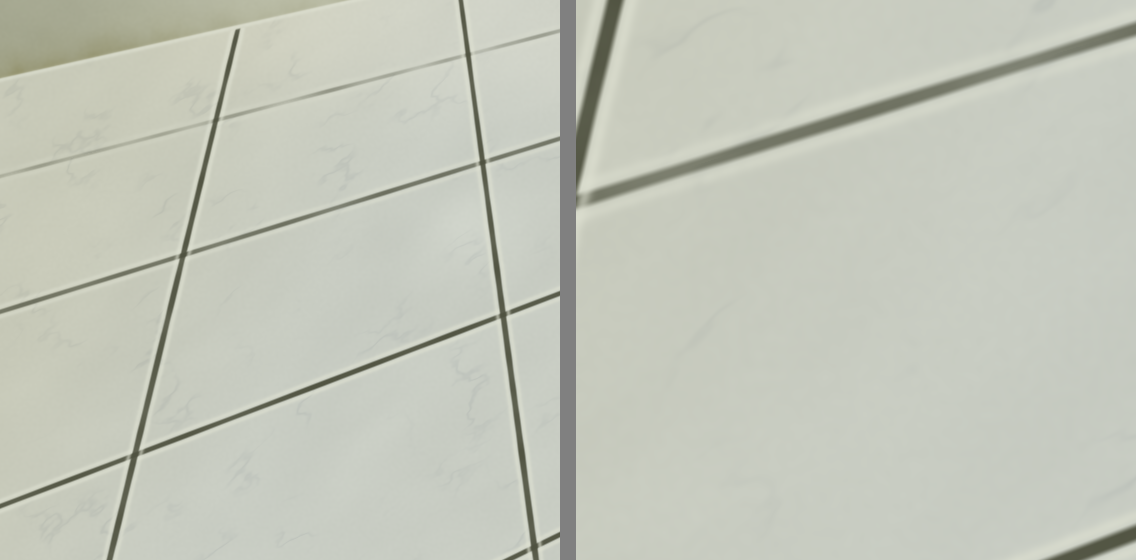
Left: the whole. Right: its middle third, enlarged.
This pattern is drawn by a Shadertoy shader. Its source:

```glsl
const vec3 GROUT = vec3(0.31, 0.32, 0.25);
const vec3 HALO = vec3(0.87, 0.88, 0.82);
const float WALL_ROW = 2.98;

vec2 hash2(vec2 p) {
    vec3 q = fract(vec3(p.xyx) * vec3(0.1031, 0.1030, 0.0973));
    q += dot(q, q.yzx + 33.33);
    return fract((q.xx + q.yz) * q.zy);
}

float cornerRamp(vec2 cell, vec2 offset) {
    return dot(hash2(cell) * 2.0 - 1.0, offset);
}

float gradientNoise(vec2 p) {
    vec2 i = floor(p), f = fract(p);
    vec2 s = f * f * f * (f * (f * 6.0 - 15.0) + 10.0);
    vec2 x = vec2(1.0, 0.0);
    float low = mix(cornerRamp(i, f), cornerRamp(i + x, f - x), s.x);
    float high = mix(cornerRamp(i + x.yx, f - x.yx), cornerRamp(i + 1.0, f - 1.0), s.x);
    return mix(low, high, s.y);
}

float fbm(vec2 p) {
    float sum = 0.0, gain = 0.6;
    for (int i = 0; i < 4; i++) {
        sum += gain * gradientNoise(p);
        p = mat2(1.6, 1.2, -1.2, 1.6) * p + 7.3;
        gain *= 0.5;
    }
    return sum;
}

float bell(float x, float width) {
    return exp(-x * x / (width * width));
}

// Canvas units per unit of a projected coordinate
float canvasScale(float coord, float size) {
    return 1.0 / (length(vec2(dFdx(coord), dFdy(coord))) * size);
}

// Perspective from tile units to the canvas, undone
vec2 floorCoord(vec2 p) {
    mat3 project = mat3(0.805, 0.3218, 0.1641,
                        0.1652, 0.4881, 0.2411,
                        0.2409, 0.1875, 1.0);
    vec3 q = inverse(project) * vec3(p, 1.0);
    return q.xy / q.z;
}

vec3 tileColor(vec2 p, vec2 cell) {
    vec3 warm = vec3(0.783, 0.790, 0.722);
    vec3 cool = vec3(0.785, 0.802, 0.765);
    float coolness = smoothstep(0.0, 0.75, p.x - 0.55 * p.y + 0.3);
    vec3 color = mix(warm, cool, coolness);

    // Light falloff and a soft reflection
    color += vec3(0.034, 0.028, 0.022) * smoothstep(0.72, 0.95, p.y) * smoothstep(0.1, 0.5, p.x);
    color += 0.028 * bell(length((p - vec2(0.84, 0.60)) * vec2(1.0, 1.4)), 0.09);

    // Clouding and faint diagonal marble veins
    vec2 along = mat2(0.8, -0.6, 0.6, 0.8) * p;
    vec2 vein = along * vec2(7.0, 16.0) + cell * 5.7;
    float ridge = bell(fbm(vein), 0.035);
    float patchMask = smoothstep(0.0, 0.35, gradientNoise(p * 9.0 + 4.0));
    color += 0.028 * fbm(vein * 0.6 + 11.0);
    color -= vec3(0.036, 0.034, 0.026) * ridge * patchMask;
    return color + 0.012 * (hash2(cell + 20.0).x - 0.5);
}

vec3 wallColor(vec2 p, float height) {
    vec3 color = mix(vec3(0.65, 0.66, 0.57), vec3(0.75, 0.76, 0.68), smoothstep(0.0, 0.6, p.x));
    float stain = exp(-max(height, 0.0) / 0.028) * (0.65 + 0.7 * fbm(p * 18.0));
    stain *= mix(1.0, 0.35, smoothstep(0.12, 0.5, p.x));
    color = mix(color, vec3(0.55, 0.54, 0.38), clamp(stain, 0.0, 1.0));
    return color + 0.025 * fbm(p * 12.0 + 3.0);
}

vec3 drawSeam(vec3 color, float dist, float halfWidth, float strength, float soft) {
    float rim = bell(dist - halfWidth - 0.005, 0.004);
    color = mix(color, HALO, 0.65 * rim * strength);
    float core = 1.0 - smoothstep(halfWidth - soft, halfWidth + soft, dist);
    return mix(color, GROUT, core * strength);
}

void mainImage(out vec4 fragColor, in vec2 fragCoord) {
    vec2 p = fragCoord / iResolution.y;
    float soft = max(0.0022, 1.0 / iResolution.y);
    vec2 tile = floorCoord(p);
    vec2 scale = vec2(canvasScale(tile.x, iResolution.y), canvasScale(tile.y, iResolution.y));
    vec2 nearest = round(tile);
    vec2 dist = abs(tile - nearest) * scale;
    float wallHeight = (tile.y - WALL_ROW) * scale.y;

    vec3 color = tileColor(p, floor(tile));

    // Row seams fade and break up toward the wall
    float wear = gradientNoise(vec2(p.x * 11.0, nearest.y * 3.7 + 0.4));
    float fade = smoothstep(0.3, 2.0, nearest.y);
    float rowStrength = mix(0.93, 0.28, fade) + wear * mix(0.1, 0.45, fade);
    rowStrength += 0.4 * bell(dist.x, 0.009);
    rowStrength *= 1.0 - step(2.5, nearest.y);
    float rowWidth = mix(0.0041, 0.0031, fade) + 0.0008 * wear;
    color = drawSeam(color, dist.y, rowWidth, clamp(rowStrength, 0.0, 1.0), soft);

    // Column seams stop just short of the wall
    float rough = gradientNoise(vec2(nearest.x * 5.3 + 0.4, p.y * 24.0));
    float columnWidth = mix(0.0052, 0.0039, smoothstep(0.2, 1.0, p.y)) + 0.0008 * rough;
    float columnStrength = (0.92 + 0.12 * rough) * smoothstep(0.004, 0.009, -wallHeight);
    color = drawSeam(color, dist.x, columnWidth, clamp(columnStrength, 0.0, 1.0), soft);

    // Wall and its pale lower edge
    color = mix(color, wallColor(p, wallHeight), smoothstep(-soft, soft, wallHeight));
    color = mix(color, HALO, 0.6 * bell(wallHeight + 0.003, 0.004));

    color += 0.008 * gradientNoise(p * 130.0);
    fragColor = vec4(color, 1.0);
}
```
